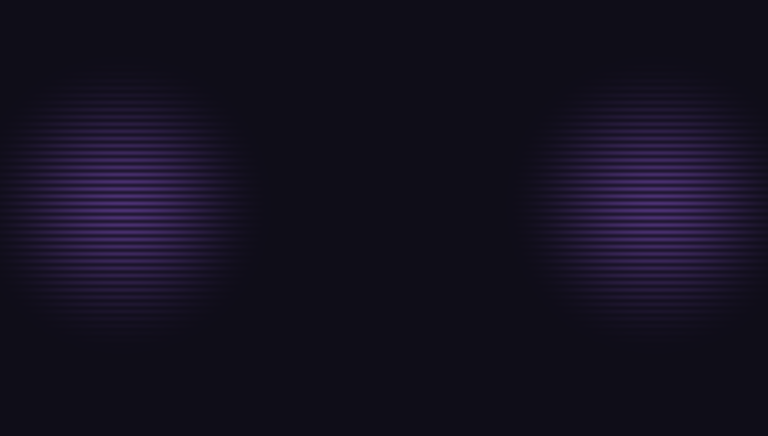
Write a WebGL 2 fragment shader that draws this background.

```glsl
#version 300 es
precision highp float;
// Two soft violet glows, cut by fine horizontal scanlines, on a near-black field.

uniform vec2 u_resolution;
out vec4 fragColor;

const vec3 NIGHT = vec3(0.059, 0.051, 0.096);
const vec3 VIOLET = vec3(0.300, 0.195, 0.455);
const float GLOW_RADIUS = 0.345;
const float LINE_PERIOD = 0.01655;
const float LINE_ANCHOR = 0.4507;
const float GAP_LIGHT = 0.30;

// Round glow: 1 at the centre, easing to 0 at the radius.
float softGlow(vec2 p, vec2 center, float radius) {
    return 1.0 - smoothstep(0.0, 1.0, length(p - center) / radius);
}

// Repeating smooth bands: 1 on a line, 0 midway between two lines.
float scanline(float y, float anchor, float period) {
    float phase = fract((y - anchor) / period);
    return 0.5 + 0.5 * cos(6.2831853 * phase);
}

void main() {
    // Height runs from 0 to 1; width follows the aspect ratio.
    vec2 p = gl_FragCoord.xy / u_resolution.y;
    float aspect = u_resolution.x / u_resolution.y;

    // Glows at the left and right, level with each other.
    float glow = softGlow(p, vec2(0.159 * aspect, 0.530), GLOW_RADIUS)
               + softGlow(p, vec2(0.853 * aspect, 0.530), GLOW_RADIUS);

    // The lines modulate only the light of the glows.
    float lines = mix(GAP_LIGHT, 1.0, scanline(p.y, LINE_ANCHOR, LINE_PERIOD));
    vec3 color = mix(NIGHT, VIOLET, clamp(glow * lines, 0.0, 1.0));

    fragColor = vec4(color, 1.0);
}
```
